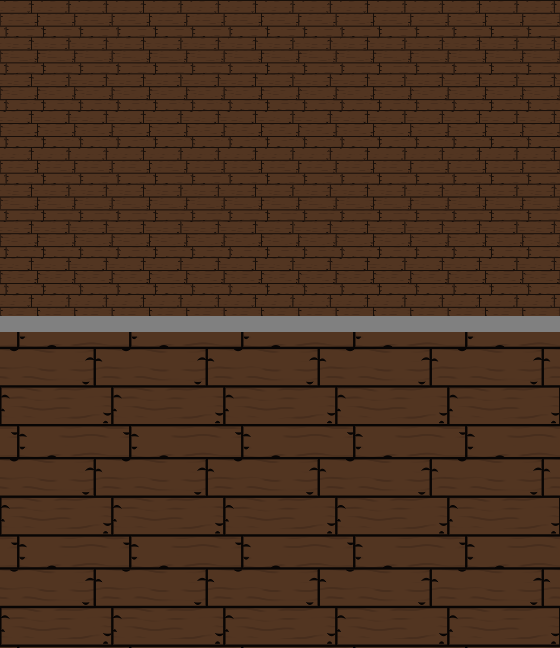
Top, the full canvas; bottom, a detail of the centre.
Write a Shadertoy shader that draws this pattern.

```glsl
// Dark plank floor: three staggered courses repeat down, equal boards repeat across.
// Box-filtered seams, tapered curved cracks near the joints, and faint wavy grain.
// Lengths are measured in boards, with y running down from the top edge.

#define BOARDS_ACROSS 15.0
#define COURSE_HEIGHTS vec3(0.344, 0.346, 0.2945)
#define JOINT_OFFSETS vec3(0.846, 0.003, 0.163)
#define TOP_OFFSET 0.010
#define SEAM_WIDTH 0.0215
#define CRACK_WIDTH 0.022
#define GRAIN_STRENGTH 0.75
#define WOOD_COLOR vec3(0.322, 0.208, 0.130)
#define GRAIN_COLOR vec3(0.262, 0.168, 0.106)
#define SEAM_COLOR vec3(0.030, 0.018, 0.014)

// Four cracks per course: offset from joint, depth from top, half length, bend
const vec4 CRACKS[12] = vec4[12](
    vec4(-0.040, 0.095, 0.048, 0.018), vec4(0.032, 0.105, 0.038, 0.020),
    vec4(-0.080, 0.315, 0.035, -0.014), vec4(0.280, 0.018, 0.045, -0.012),
    vec4(0.040, 0.085, 0.046, 0.022), vec4(-0.042, 0.250, 0.044, -0.018),
    vec4(-0.060, 0.318, 0.026, 0.010), vec4(0.020, 0.210, 0.022, 0.012),
    vec4(-0.030, 0.075, 0.036, -0.012), vec4(0.035, 0.088, 0.044, 0.018),
    vec4(0.035, 0.205, 0.028, -0.012), vec4(0.300, 0.280, 0.055, 0.014));

float hash(vec2 p) {
    p = fract(p * vec2(0.1031, 0.1137));
    p += dot(p, p.yx + 33.33);
    return fract((p.x + p.y) * p.x * 17.0);
}

float noise(vec2 p) {
    vec2 i = floor(p), f = fract(p);
    f = f * f * (3.0 - 2.0 * f);
    return mix(mix(hash(i), hash(i + vec2(1, 0)), f.x),
               mix(hash(i + vec2(0, 1)), hash(i + vec2(1, 1)), f.x), f.y);
}

// Share of a pixel covered by a strip of the given width at distance d
float coverage(float d, float width, float pixel) {
    float low = max(d - 0.5 * pixel, -0.5 * width);
    float high = min(d + 0.5 * pixel, 0.5 * width);
    return clamp((high - low) / pixel, 0.0, 1.0);
}

// Curved stroke that tapers to both ends
float crackMask(vec2 p, vec4 crack, float pixel) {
    float t = (p.x - crack.x) / crack.z;
    float taper = max(1.0 - t * t, 0.0);
    return coverage(p.y - crack.y - crack.w * t * t, CRACK_WIDTH * taper, pixel);
}

// Broken wavy streaks along a board
float grainMask(vec2 p, float course) {
    float wave = 75.0 * p.y + 0.9 * sin(6.283 * p.x + 2.0 * course)
               + 0.5 * sin(18.85 * p.x + 4.0 * course);
    float breaks = noise(vec2(7.0 * p.x, 20.0 * p.y + 9.0 * course));
    return smoothstep(0.55, 1.0, sin(wave)) * smoothstep(0.4, 0.75, breaks);
}

void mainImage(out vec4 fragColor, in vec2 fragCoord) {
    float pixel = BOARDS_ACROSS / iResolution.x;
    vec2 p = vec2(fragCoord.x, iResolution.y - fragCoord.y) * pixel;

    // Find the course and the position inside it
    vec3 heights = COURSE_HEIGHTS;
    vec3 joints = JOINT_OFFSETS;
    float y = mod(p.y - TOP_OFFSET, heights.x + heights.y + heights.z);
    int course = 0;
    for (int i = 0; i < 2; i++) {
        if (course == i && y >= heights[i]) {
            y -= heights[i];
            course++;
        }
    }
    float along = fract(p.x - joints[course]);
    float fromJoint = fract(along + 0.5) - 0.5;

    // Seams between courses and between board ends
    float fromEdge = min(y, heights[course] - y);
    float dark = max(coverage(fromEdge, SEAM_WIDTH, pixel),
                     coverage(fromJoint, SEAM_WIDTH, pixel));

    // Cracks around each joint
    for (int i = 0; i < 4; i++) {
        dark = max(dark, crackMask(vec2(fromJoint, y), CRACKS[course * 4 + i], pixel));
    }

    float grain = GRAIN_STRENGTH * grainMask(vec2(along, y), float(course));
    vec3 color = mix(WOOD_COLOR, GRAIN_COLOR, grain);
    fragColor = vec4(mix(color, SEAM_COLOR, dark), 1.0);
}
```
